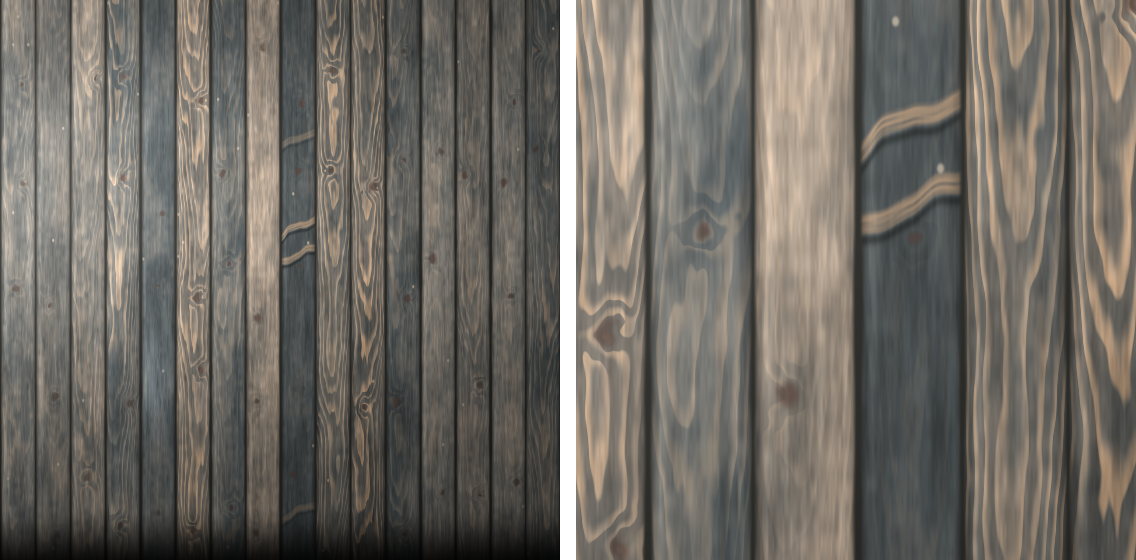
Left, the full canvas; right, a detail of the centre.
A WebGL 2 fragment shader for this texture:

```glsl
#version 300 es
precision highp float;
// Wall of sixteen weathered, slate-stained vertical planks with tan grain and knots.

#define PLANKS 16.0
#define SEAM_SHIFT 0.02
#define GROOVE_WIDTH 0.026
#define RING_CURVE 15.0
#define RING_RISE 0.55
#define KNOT_SPACING 3.1
#define KNOT_CHANCE 0.6
#define FIBRE_CONTRAST 0.5
#define EXPOSURE 1.07

uniform vec2 u_resolution;
out vec4 fragColor;

const vec3 SLATE = vec3(0.335, 0.365, 0.372);
const vec3 DRIFTWOOD = vec3(0.55, 0.497, 0.442);
const vec3 TAN = vec3(0.68, 0.56, 0.445);
const vec3 KNOT_BROWN = vec3(0.27, 0.2, 0.175);
const vec3 GROOVE_DARK = vec3(0.14, 0.14, 0.13);
const vec3 BLEACH = vec3(0.6, 0.65, 0.68);

// Stain wear and ring visibility of each plank, left to right
const float WARMTH[16] = float[16](0.45, 0.5, 0.6, 0.25, 0.08, 0.6, 0.2, 0.9,
                                   0.0, 0.4, 0.5, 0.12, 0.42, 0.5, 0.48, 0.15);
const float FIGURE[16] = float[16](0.3, 0.22, 0.5, 0.65, 0.08, 0.9, 0.35, 0.25,
                                   0.1, 0.85, 1.0, 0.35, 0.22, 0.45, 0.22, 0.5);

float hash(vec2 p) {
  vec3 q = fract(p.xyx * 0.1031);
  q += dot(q, q.yzx + 33.33);
  return fract((q.x + q.y) * q.z);
}

float noise(vec2 p) {
  vec2 i = floor(p), f = fract(p);
  f = f * f * (3.0 - 2.0 * f);
  return mix(mix(hash(i), hash(i + vec2(1, 0)), f.x),
             mix(hash(i + vec2(0, 1)), hash(i + vec2(1, 1)), f.x), f.y);
}

// x: how far the rings bulge around nearby knots, y: knot core coverage
vec2 knots(vec2 p, float plank) {
  vec2 sum = vec2(0.0);
  float cell = floor(p.y / KNOT_SPACING);
  for (float k = -1.0; k <= 1.0; k++) {
    vec2 id = vec2(plank * 7.0 + 3.0, cell + k + 40.0);
    float present = step(hash(id), KNOT_CHANCE);
    float size = mix(0.06, 0.16, hash(id + 31.0));
    vec2 centre = vec2(0.25 + 0.5 * hash(id + 11.0),
                       (cell + k + 0.2 + 0.6 * hash(id + 23.0)) * KNOT_SPACING);
    vec2 d = (p - centre) * vec2(1.0, 0.8);
    d += 0.08 * (noise(p * 8.0 + plank) - 0.5);
    sum.x += present * 2.2 * exp(-dot(d, d) * 26.0);
    sum.y += present * (1.0 - smoothstep(size * 0.3, size, length(d)));
  }
  return sum;
}

// Slanted scrapes that expose bare wood; negative where their lower lip is dark
float scrapes(vec2 p) {
  const vec4 HEIGHTS = vec4(9.5, 8.7, 12.0, 1.4);
  float sum = 0.0;
  for (int i = 0; i < 4; i++) {
    float wobble = 0.2 * (noise(vec2(p.x * 4.0, float(i) * 9.0)) - 0.5);
    float d = p.y - HEIGHTS[i] - 0.42 * (p.x - 0.5) - wobble;
    float wear = 0.45 + 0.55 * noise(vec2(p.x * 4.0, d * 30.0 + float(i) * 5.0));
    float bare = 1.0 - smoothstep(0.05, 0.14, abs(d));
    float lip = exp(-pow((d + 0.16) / 0.05, 2.0));
    sum += (bare * wear - 0.5 * lip) * (i < 2 ? 1.0 : 0.5);
  }
  return sum;
}

void main() {
  vec2 uv = gl_FragCoord.xy / u_resolution;
  float column = uv.x * PLANKS - SEAM_SHIFT;
  float plank = clamp(floor(column), 0.0, PLANKS - 1.0);
  vec2 p = vec2(column - plank, uv.y * PLANKS);
  float seed = hash(vec2(plank, 5.0));
  vec2 q = p + vec2(plank * 13.0 + 20.0, seed * 60.0);
  float warmth = WARMTH[int(plank)], figure = FIGURE[int(plank)];

  // Growth rings: nested arches warped by noise and knots
  vec2 knot = knots(p, plank);
  float offCentre = p.x - mix(0.3, 0.7, seed) - 0.25 * (noise(vec2(q.y * 0.4, plank)) - 0.5);
  float rise = RING_RISE * (hash(vec2(plank, 17.0)) < 0.3 ? 1.0 : -1.0);
  float field = RING_CURVE * offCentre * offCentre + rise * p.y + knot.x
              + 2.0 * noise(q * vec2(2.2, 0.5)) + 0.8 * noise(q * vec2(6.0, 1.2))
              + 0.3 * noise(q * vec2(15.0, 3.0));
  float ring = fract(field);
  float blur = clamp(fwidth(field), 0.12, 0.5);
  float line = smoothstep(0.35, 0.85, ring) * (1.0 - smoothstep(1.0 - blur, 1.0, ring));
  line = mix(line, 0.35, smoothstep(0.3, 0.7, fwidth(field)));

  // Base stain, fibres and blotches
  float fibre = 0.4 * noise(q * vec2(11.0, 0.7)) + 0.35 * noise(q * vec2(25.0, 1.8))
              + 0.25 * noise(q * vec2(52.0, 6.0));
  float blotch = 0.5 * noise(q * vec2(1.6, 0.5)) + 0.3 * noise(q * vec2(4.0, 1.7))
               + 0.2 * noise(q * vec2(9.0, 6.0));
  vec3 color = mix(SLATE, DRIFTWOOD, clamp(warmth + 0.9 * (blotch - 0.5), 0.0, 1.0));
  float worn = smoothstep(0.2, 0.75, 0.7 * noise(q * vec2(2.5, 0.4) + 7.0)
                                   + 0.3 * noise(q * vec2(12.0, 2.0)));
  color *= 1.0 - 0.2 * figure * (1.0 - line);
  color = mix(color, TAN, line * figure * mix(0.25, 0.95, worn));
  color *= 1.0 + FIBRE_CONTRAST * (fibre - 0.5) + 0.4 * (blotch - 0.5);
  color *= mix(0.92, 1.06, hash(vec2(plank, 29.0))) * mix(0.8, 1.04, smoothstep(0.0, 0.3, warmth));
  color = mix(color, KNOT_BROWN, 0.65 * min(knot.y, 1.0));

  // Local wear: scrapes, a bleached smear and sparse pale chips
  float scraped = plank == 8.0 ? scrapes(p) : 0.0;
  color = mix(color, TAN * 0.9, 0.85 * clamp(scraped, 0.0, 1.0));
  color *= 1.0 + 0.7 * min(scraped, 0.0);
  vec2 smear = (p - vec2(0.42, 5.0)) * vec2(2.6, 0.75);
  float bleach = plank == 4.0 ? exp(-dot(smear, smear)) * (0.2 + 0.8 * fibre) : 0.0;
  color = mix(color, BLEACH, 0.7 * bleach);
  vec2 chipGrid = q * vec2(7.0, 5.0);
  float chip = 1.0 - smoothstep(0.1, 0.35, length(fract(chipGrid) - 0.5));
  color = mix(color, vec3(0.75, 0.69, 0.6), 0.6 * chip * step(0.996, hash(floor(chipGrid))));

  // Bevelled edges and dark grooves of uneven width
  float edge = min(p.x, 1.0 - p.x);
  float seam = floor(column + 0.5);
  float groove = GROOVE_WIDTH * mix(0.6, 1.5, hash(vec2(seam, 41.0)))
               * mix(0.75, 1.25, noise(vec2(seam * 7.0, uv.y * 30.0)));
  color *= 1.0 - 0.3 * smoothstep(0.86, 1.0, p.x);
  color *= 1.0 - 0.22 * (1.0 - smoothstep(0.03, 0.12, p.x));
  color *= 1.0 + 0.12 * exp(-pow((p.x - 0.14) / 0.05, 2.0));
  float soft = max(0.025, fwidth(column));
  color = mix(GROOVE_DARK, color, smoothstep(groove - soft, groove + soft, edge));

  // Light from the upper left, black fade along the floor
  float light = mix(0.7, 1.1, smoothstep(0.0, 0.65, uv.y));
  light *= 1.0 - 0.24 * smoothstep(0.5, 1.0, uv.x);
  light *= 1.0 - 0.16 * smoothstep(0.75, 1.0, uv.y);
  vec2 glow = (uv - vec2(0.05, 0.68)) * vec2(2.4, 2.6);
  color += vec3(0.11) * exp(-dot(glow, glow));
  color *= light * EXPOSURE * mix(0.06, 1.0, smoothstep(-0.02, 0.1, uv.y));
  fragColor = vec4(clamp(color, 0.0, 1.0), 1.0);
}
```
